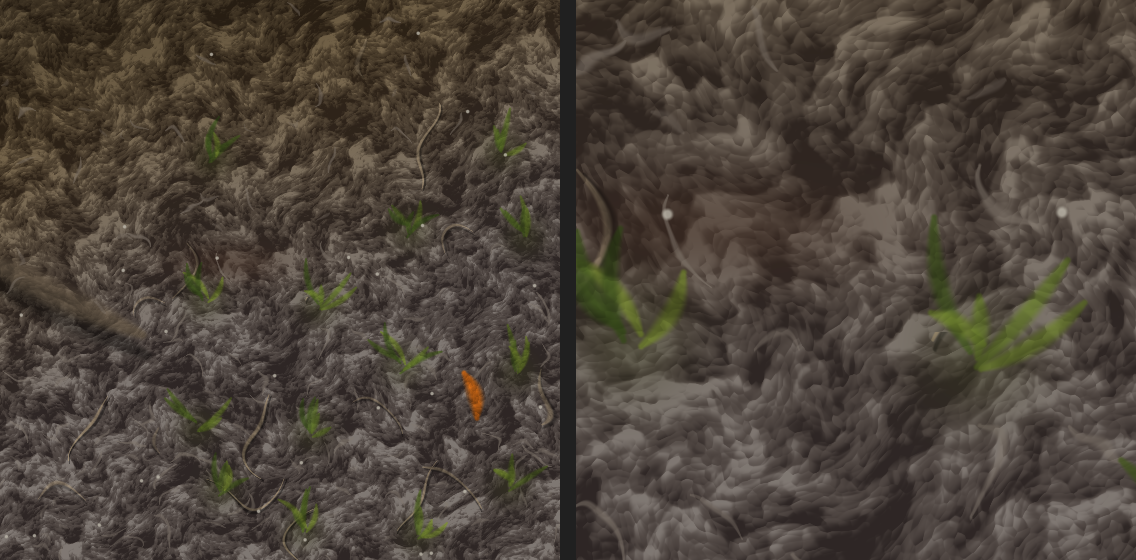
Left: the whole. Right: its middle third, enlarged.
This texture is drawn by a Shadertoy shader. Its source:

```glsl
// Bare garden soil: warm crumbly clods above, cooler fibrous earth below.
// Smooth cellular noise shapes the clods; hashed bent strokes make straw and grass,
// with a half-buried stick, a small hollow and one orange leaf on top.

vec3 hash3(vec2 p) {
    vec3 q = fract(p.xyx * vec3(0.1031, 0.1030, 0.0973));
    q += dot(q, q.yzx + 33.33);
    return fract((q.xxy + q.yzz) * q.zyx);
}

// Layered sines bend the cells into irregular crumbs.
vec2 warp(vec2 p) {
    float size = 0.012, freq = 21.0;
    for (int i = 0; i < 4; i++) {
        p += size * sin(freq * p.yx + vec2(1.3, 4.1) * float(i + 1));
        p = mat2(0.8, 0.6, -0.6, 0.8) * p;
        size *= 0.48;
        freq *= 2.15;
    }
    return p;
}

// Smooth cellular noise: x is the clod tone, y its side lit from the upper left.
vec2 clods(vec2 p, vec2 light) {
    vec2 cell = floor(p);
    vec3 sum = vec3(0.0);
    for (int y = -1; y <= 1; y++)
    for (int x = -1; x <= 1; x++) {
        vec2 id = cell + vec2(x, y);
        vec3 h = hash3(id);
        vec2 away = p - id - h.xy;
        float weight = exp(-15.0 * dot(away, away));
        sum += weight * vec3(h.z - 0.5, dot(away, light), 1.0);
    }
    return sum.xy / sum.z;
}

// Soft mask of a bent, tapered stroke centred on the origin.
float stroke(vec2 p, float angle, float halfLength, float width, float bend) {
    float c = cos(angle), s = sin(angle);
    p = vec2(c * p.x + s * p.y, c * p.y - s * p.x);
    float along = clamp(p.x / halfLength, -1.0, 1.0);
    p.y -= bend * halfLength * (along * along - 0.4);
    float d = length(vec2(p.x - along * halfLength, p.y));
    float w = width * (1.0 - 0.65 * along * along);
    return 1.0 - smoothstep(0.3 * w, 1.5 * w, d);
}

// Scattered straw, one possible stem per grid cell.
float straw(vec2 p, float density, float width) {
    vec2 cell = floor(p);
    float mask = 0.0;
    for (int y = -1; y <= 1; y++)
    for (int x = -1; x <= 1; x++) {
        vec2 id = cell + vec2(x, y);
        vec3 place = hash3(id + 17.0), form = hash3(id + 71.0);
        float stem = stroke(p - id - place.xy, 6.28 * form.x, 0.2 + 0.4 * form.y,
                            width * (0.6 + 0.7 * form.z), 1.2 * (form.z - 0.5));
        mask = max(mask, stem * step(place.z, density) * (0.45 + 0.55 * form.y));
    }
    return mask;
}

void mainImage(out vec4 fragColor, in vec2 fragCoord) {
    vec2 uv = fragCoord / iResolution.y;
    vec2 ground = warp(uv);

    // Clods in five sizes; the light direction follows the turn made by warp.
    float turn = 4.0 * 0.6435;
    vec2 light = vec2(cos(2.1 + turn), sin(2.1 + turn));
    float tone = 0.43, scale = 13.0;
    for (int i = 0; i < 5; i++) {
        vec2 clod = clods(ground * scale + 9.0 * float(i), light);
        float amount = i == 0 ? 0.28 : i < 3 ? 0.42 : 0.26;
        tone += amount * (clod.x + 0.55 * clod.y);
        scale *= 1.95;
    }

    // Hollow: a dark broken arc with a soft shaded bowl.
    vec2 bowl = (uv - vec2(0.72, 0.49)) * vec2(1.0, 1.25);
    float rim = abs(length(bowl) - 0.062 - 0.008 * sin(bowl.x * 90.0));
    tone -= 0.32 * (1.0 - smoothstep(0.002, 0.014, rim)) * smoothstep(-0.02, 0.04, bowl.y - bowl.x);

    // Earth colours, from cool grey to warm brown.
    float warm = smoothstep(0.35, 1.0, uv.y + 0.3 * (0.5 - uv.x) + 0.04 * sin(9.0 * uv.x + 2.0));
    vec3 dark = mix(vec3(0.18, 0.15, 0.145), vec3(0.18, 0.135, 0.085), warm);
    vec3 middle = mix(vec3(0.31, 0.275, 0.26), vec3(0.295, 0.24, 0.165), warm);
    vec3 pale = mix(vec3(0.50, 0.47, 0.45), vec3(0.47, 0.40, 0.29), warm);
    vec3 color = mix(dark, middle, smoothstep(0.05, 0.5, tone));
    color = mix(color, pale, smoothstep(0.45, 0.95, tone));
    color *= 1.0 - 0.22 * smoothstep(0.75, 1.15, uv.y + 0.3 * (0.5 - uv.x));

    // Reddish damp earth.
    vec2 damp = (uv - vec2(0.41, 0.53)) / vec2(0.10, 0.035);
    color = mix(color, vec3(0.24, 0.16, 0.12), 0.5 * exp(-dot(damp, damp)));

    // Stick with a shadow below and a rounded, lit top.
    vec2 stick = uv - vec2(0.10, 0.475);
    float shadow = stroke(stick + vec2(0.008, 0.026), -0.46, 0.19, 0.025, 0.0);
    color *= 1.0 - 0.35 * shadow;
    float wood = stroke(stick, -0.46, 0.17, 0.024, 0.03);
    float across = dot(stick, vec2(0.44, 0.90)) / 0.024;
    vec3 bark = vec3(0.36, 0.31, 0.25) * (0.96 + 0.16 * across + 0.35 * (tone - 0.43));
    color = mix(color, bark, 0.85 * wood);

    // Fine fibres and longer straw, thicker on the lower ground.
    float low = 1.0 - smoothstep(0.25, 0.65, uv.y);
    float fibres = straw(ground * 23.0, 0.08 + 0.42 * low, 0.07);
    color = mix(color, vec3(0.51, 0.47, 0.43), 0.55 * fibres);
    vec2 bed = uv * 8.0 + 0.12 * sin(uv.yx * 45.0);
    color *= 1.0 - 0.4 * straw(bed + vec2(-0.02, 0.04), 0.05 + 0.36 * low, 0.035);
    float stems = straw(bed, 0.05 + 0.36 * low, 0.028);
    color = mix(color, vec3(0.58, 0.51, 0.41) * (0.75 + 0.5 * tone), 0.8 * stems);

    // Grass tufts on a low-discrepancy scatter, each a fan of blades.
    for (int i = 0; i < 14; i++) {
        float n = float(i);
        vec2 spread = fract(vec2(0.7549, 0.5698) * n + vec2(0.1, 0.4));
        vec2 root = uv - vec2(0.28 + 0.72 * spread.x, 0.01 + 0.75 * pow(spread.y, 1.3));
        color = mix(color, vec3(0.21, 0.22, 0.11), 0.4 * exp(-900.0 * dot(root, root)));
        for (int k = 0; k < 5; k++) {
            vec3 h = hash3(vec2(n + 3.0, float(k) + 40.0));
            float angle = 1.57 + 2.2 * (h.x - 0.5), reach = 0.016 + 0.026 * h.y;
            vec2 middleOfBlade = reach * vec2(cos(angle), sin(angle)) + 0.02 * (h.zx - 0.5);
            float blade = stroke(root - middleOfBlade, angle, reach, 0.0055, 0.5 * (h.z - 0.5));
            vec3 green = mix(vec3(0.20, 0.27, 0.10), vec3(0.40, 0.46, 0.16), h.z);
            color = mix(color, green * (0.75 + 0.5 * tone), 0.8 * blade);
        }
    }

    // Orange leaf and a few bright grains.
    float leaf = stroke(uv - vec2(0.845, 0.295), 1.85, 0.042, 0.013, 0.2);
    color = mix(color, vec3(0.75, 0.37, 0.06) * (0.7 + 0.6 * tone), 0.9 * leaf);
    vec2 grid = uv * 38.0;
    vec3 grain = hash3(floor(grid) + 5.0);
    float glint = 1.0 - smoothstep(0.06, 0.17, length(fract(grid) - 0.25 - 0.5 * grain.xy));
    color = mix(color, vec3(0.74, 0.72, 0.67), 0.8 * glint * step(0.985, grain.z));

    fragColor = vec4(color, 1.0);
}
```
